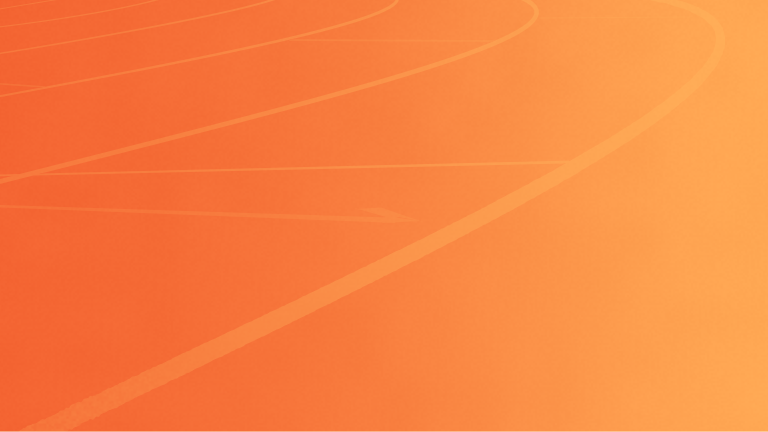
Reproduce this background procedurally as a WebGL 1 fragment shader.

```glsl
precision highp float;
// Orange running track: curved lane lines, thin cross lines and a faint arrow on a warm gradient.

uniform vec2 u_resolution;

const vec2 CANVAS = vec2(768.0, 432.0);   // design units, y runs down
const vec3 DEEP_ORANGE = vec3(0.957, 0.394, 0.197);
const vec3 LIGHT_ORANGE = vec3(1.000, 0.660, 0.328);
const vec3 PAINT = vec3(1.000, 0.720, 0.370);
const vec3 RIM = vec3(1.000, 0.900, 0.820);
const vec2 LANE_ALPHA = vec2(0.23, 0.36);  // left and right side
const vec2 CROSS_ALPHA = vec2(0.22, 0.36);
const float FAINT_ALPHA = 0.15;
const float RIM_ALPHA = 0.5;
const float RIM_HEIGHT = 1.0;
const float TILT = 0.03;
const float WEAR = 0.5;
const float ROUGHNESS = 1.6;
const float GRAIN = 0.014;
const float BLOTCH = 0.014;
const int CURVE_STEPS = 36;

float hash(vec2 p) {
  return fract(sin(dot(p, vec2(127.1, 311.7))) * 43758.5453);
}

float noise(vec2 p) {
  vec2 i = floor(p);
  vec2 f = fract(p);
  f = f * f * (3.0 - 2.0 * f);
  return mix(mix(hash(i), hash(i + vec2(1.0, 0.0)), f.x),
             mix(hash(i + vec2(0.0, 1.0)), hash(i + vec2(1.0, 1.0)), f.x), f.y);
}

// Signed distance to a stroke whose width runs from w.x to w.y
float taperedLine(vec2 p, vec2 a, vec2 b, vec2 w) {
  vec2 ab = b - a;
  float h = clamp(dot(p - a, ab) / dot(ab, ab), 0.0, 1.0);
  return length(p - a - ab * h) - 0.5 * mix(w.x, w.y, h);
}

vec2 bezier(vec2 a, vec2 b, vec2 c, vec2 d, float t) {
  float s = 1.0 - t;
  return s * s * s * a + 3.0 * s * t * (s * b + t * c) + t * t * t * d;
}

// Signed distance to a tapered cubic curve
float laneLine(vec2 p, vec2 a, vec2 b, vec2 c, vec2 d, vec2 w) {
  float nearest = 1e4;
  vec2 start = a;
  float startWidth = w.x;
  for (int i = 1; i <= CURVE_STEPS; i++) {
    float t = float(i) / float(CURVE_STEPS);
    vec2 end = bezier(a, b, c, d, t);
    float endWidth = mix(w.x, w.y, t);
    nearest = min(nearest, taperedLine(p, start, end, vec2(startWidth, endWidth)));
    start = end;
    startWidth = endWidth;
  }
  return nearest;
}

// Signed distance to the line through a and b, negative on its inner side
float edgeSide(vec2 p, vec2 a, vec2 b) {
  vec2 e = normalize(b - a);
  return dot(p - a, vec2(e.y, -e.x));
}

float triangle(vec2 p, vec2 a, vec2 b, vec2 c) {
  return max(edgeSide(p, a, b), max(edgeSide(p, b, c), edgeSide(p, c, a)));
}

float coverage(float dist, float pixel) {
  return clamp(0.5 - dist / pixel, 0.0, 1.0);
}

void main() {
  vec2 uv = gl_FragCoord.xy / u_resolution;
  vec2 p = vec2(uv.x, 1.0 - uv.y) * CANVAS;
  float pixel = CANVAS.y / u_resolution.y;

  // Background gradient with soft blotches and fine grain
  float across = clamp(uv.x + TILT * (uv.y - 0.5), 0.0, 1.0);
  float ramp = mix(across, pow(smoothstep(0.0, 1.0, across), 1.7), 0.55);
  vec3 color = mix(DEEP_ORANGE, LIGHT_ORANGE, ramp);
  float speckle = GRAIN * (noise(p / 2.0) - 0.5) + BLOTCH * (noise(p / 40.0) - 0.5);
  color += speckle * vec3(0.5, 1.0, 0.8);

  // Lane curves, from the nearest to the farthest
  float wear = smoothstep(300.0, 20.0, p.x) * smoothstep(270.0, 420.0, p.y);
  float lanes = laneLine(p, vec2(20.0, 442.0), vec2(468.0, 227.0),
                         vec2(893.0, 40.0), vec2(650.0, -3.0), vec2(21.5, 6.0));
  lanes += ROUGHNESS * (0.4 + wear) * (noise(p / 3.0) - 0.5);
  lanes = min(lanes, laneLine(p, vec2(-10.0, 184.0), vec2(360.0, 90.0),
                              vec2(600.0, 32.0), vec2(522.0, -2.0), vec2(4.8, 4.4)));
  lanes = min(lanes, laneLine(p, vec2(-10.0, 98.0), vec2(190.0, 61.0),
                              vec2(408.0, 20.0), vec2(397.0, -3.0), vec2(2.0, 3.2)));
  float thin = laneLine(p, vec2(-10.0, 55.0), vec2(110.0, 36.0),
                        vec2(250.0, 10.0), vec2(280.0, -3.0), vec2(1.5, 2.0));
  thin = min(thin, laneLine(p, vec2(-10.0, 28.0), vec2(60.0, 20.0),
                            vec2(130.0, 8.0), vec2(163.0, -2.0), vec2(1.1, 1.4)));
  thin = min(thin, taperedLine(p, vec2(-10.0, 10.5), vec2(60.0, -1.0), vec2(0.9)));

  // Straight cross lines
  thin = min(thin, taperedLine(p, vec2(-5.0, 175.5), vec2(568.0, 162.0), vec2(1.8, 2.8)));
  float faint = taperedLine(p, vec2(290.0, 40.0), vec2(493.0, 41.0), vec2(1.8));
  faint = min(faint, taperedLine(p, vec2(540.0, 18.0), vec2(690.0, 17.0), vec2(1.0)));
  faint = min(faint, taperedLine(p, vec2(-5.0, 83.5), vec2(45.0, 87.0), vec2(1.6)));

  // Arrow on the ground: shaft, barb and tip
  faint = min(faint, taperedLine(p, vec2(-5.0, 206.0), vec2(394.0, 220.3), vec2(2.4, 5.2)));
  faint = min(faint, triangle(p, vec2(357.0, 209.0), vec2(381.0, 207.5), vec2(420.0, 221.0)));
  faint = min(faint, triangle(p, vec2(358.0, 209.0), vec2(402.0, 216.0), vec2(393.0, 219.0)));
  faint = min(faint, triangle(p, vec2(385.0, 216.0), vec2(420.0, 221.0), vec2(382.0, 223.0)));

  // Paint, stronger toward the right and worn at the lower left
  float side = smoothstep(0.0, 0.7, uv.x);
  float paint = mix(LANE_ALPHA.x, LANE_ALPHA.y, side) * coverage(lanes, pixel);
  paint *= 1.0 - WEAR * wear * noise(p / 2.5);
  paint = max(paint, mix(CROSS_ALPHA.x, CROSS_ALPHA.y, side) * coverage(thin, pixel));
  paint = max(paint, FAINT_ALPHA * coverage(faint, pixel));
  color = mix(color, PAINT, paint);

  // Pale rim along the bottom edge
  float rim = RIM_ALPHA * coverage(CANVAS.y - RIM_HEIGHT - p.y, pixel);
  gl_FragColor = vec4(mix(color, RIM, rim), 1.0);
}
```
